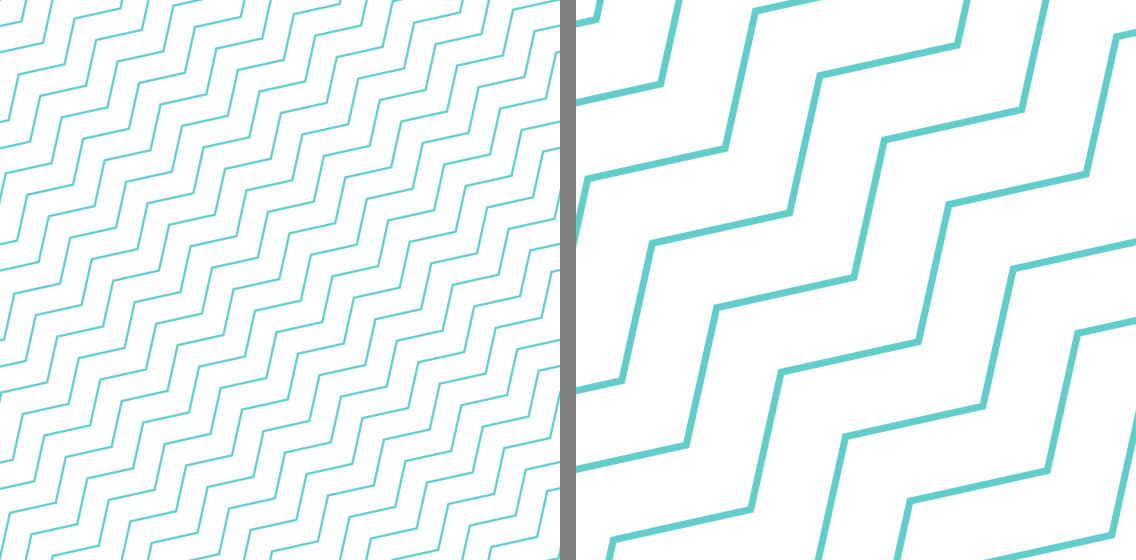
Left: the whole. Right: its middle third, enlarged.
A Shadertoy shader for this pattern:

```glsl
#define WAVE_PERIOD 0.09983           // zigzag length along the diagonal
#define LINE_SPACING 0.03836          // step between neighbouring zigzags
#define WAVE_HEIGHT 0.0318            // peak to peak, across the diagonal
#define LINE_WIDTH 0.0042
#define CORNER vec2(0.5501, -0.0332)  // one crest, in diagonal coordinates
#define LINE_COLOR vec3(0.39, 0.805, 0.792)
#define PAPER_COLOR vec3(1.0)

// Triangle wave: 0 at whole numbers, 1 halfway between
float triangleWave(float t) {
    return 2.0 * abs(fract(t + 0.5) - 0.5);
}

// Distance to the nearest zigzag; diagonal.x runs along the lines
float zigzagDistance(vec2 diagonal) {
    float wave = WAVE_HEIGHT * triangleWave(diagonal.x / WAVE_PERIOD);
    float row = (diagonal.y - wave) / LINE_SPACING;
    float offset = abs(fract(row + 0.5) - 0.5) * LINE_SPACING;

    // Perpendicular distance on the slope, back in canvas units
    float slope = 2.0 * WAVE_HEIGHT / WAVE_PERIOD;
    return offset * sqrt(2.0 / (1.0 + slope * slope));
}

void mainImage(out vec4 fragColor, in vec2 fragCoord) {
    vec2 uv = fragCoord / iResolution.y;
    float edge = 0.8 / iResolution.y;

    // Turn the canvas by 45 degrees
    vec2 diagonal = 0.5 * vec2(uv.x + uv.y, uv.x - uv.y) - CORNER;

    float signedDistance = zigzagDistance(diagonal) - 0.5 * LINE_WIDTH;
    float ink = 1.0 - smoothstep(-edge, edge, signedDistance);
    fragColor = vec4(mix(PAPER_COLOR, LINE_COLOR, ink), 1.0);
}
```
